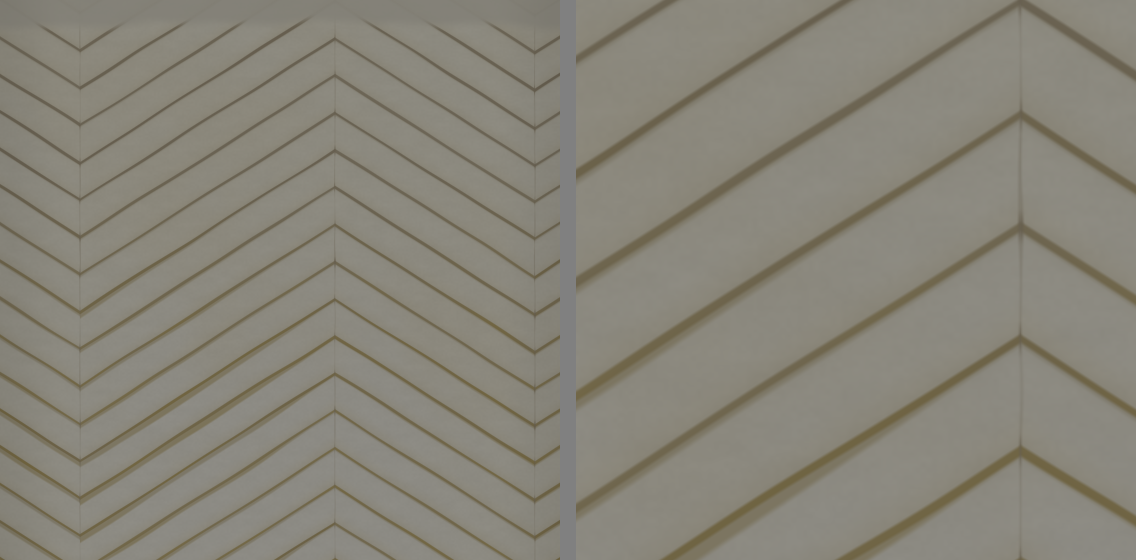
Left: the whole. Right: its middle third, enlarged.
A Shadertoy shader for this pattern:

```glsl
// Painted chevron wall: thin brown grooves folded about one ridge and two valleys.
// A folded height turns every chevron into a level row; rows vary by hash,
// gain gold smears low down and fade out under a plain strip at the top.
#define PERIOD 0.0666
#define SLOPE 0.635
#define RIDGE_X 0.598
#define RIDGE_Y 0.932
#define LEFT_SPAN 0.455
#define RIGHT_SPAN 0.357
#define LINE_HALF 0.0022
#define SMEAR_MAX 0.013
#define STRIP_Y 0.955
#define WALL vec3(0.55, 0.54, 0.50)
#define GROOVE vec3(0.40, 0.37, 0.31)
#define GOLD vec3(0.44, 0.39, 0.24)

float hash(vec2 p) {
    return fract(sin(dot(p, vec2(127.1, 311.7))) * 43758.5453);
}

float noise(vec2 p) {
    vec2 i = floor(p), f = fract(p);
    f = f * f * (3.0 - 2.0 * f);
    return mix(mix(hash(i), hash(i + vec2(1, 0)), f.x),
               mix(hash(i + vec2(0, 1)), hash(i + vec2(1, 1)), f.x), f.y);
}

float fbm(vec2 p) {
    float sum = 0.0, amp = 0.5;
    for (int i = 0; i < 4; i++) {
        sum += amp * noise(p);
        p = p * 2.03 + 7.1;
        amp *= 0.5;
    }
    return sum;
}

// Soft coverage of a band of given half width
float band(float d, float halfWidth, float soft) {
    return 1.0 - smoothstep(halfWidth - soft, halfWidth + soft, abs(d));
}

void mainImage(out vec4 fragColor, in vec2 fragCoord) {
    vec2 p = fragCoord / iResolution.xy;
    float soft = max(0.0013, 0.75 / iResolution.y);

    // Fold x into distance fallen from the ridge
    float t = p.x - RIDGE_X;
    float span = t < 0.0 ? LEFT_SPAN : RIGHT_SPAN;
    float fall = span - abs(abs(t) - span);
    float panel = sign(t) * (abs(t) > span ? 2.0 : 1.0);

    // Nearest groove and signed distance, positive above it
    float wobble = (noise(p * vec2(9.0, 14.0)) - 0.5) * 0.004;
    float row = (p.y + SLOPE * fall + wobble - RIDGE_Y) / PERIOD;
    float id = floor(row + 0.5);
    float across = PERIOD * inversesqrt(1.0 + SLOPE * SLOPE);
    float d = (row - id) * across;
    float below = fract(-row);
    float rowHash = hash(vec2(id, panel));

    // Wall tone: cooler in the lower middle, warmer above and near grooves
    float low = 1.0 - smoothstep(0.2, 0.7, p.y);
    vec3 col = WALL;
    float cool = low * (1.0 - smoothstep(0.15, 0.55, abs(p.x - 0.5)));
    col = mix(col, vec3(0.55, 0.545, 0.525), cool * 0.7);
    col = mix(col, vec3(0.54, 0.52, 0.46), 0.5 * smoothstep(0.55, 1.0, below));
    col = mix(col, vec3(0.54, 0.52, 0.46), 0.35 * smoothstep(0.55, 0.9, fbm(p * 5.0) + 0.3 * p.y));
    col += (fbm(p * vec2(40.0, 90.0)) - 0.47) * 0.018;
    col += (noise(p * 300.0) - 0.5) * 0.008;

    // Grooves fade into the plain strip along a ragged edge
    float edge = STRIP_Y + 0.03 * (fbm(vec2(p.x * 7.0, 2.0)) - 0.47);
    float strip = smoothstep(edge - 0.012, edge + 0.012, p.y);
    float ink = 1.0 - 0.85 * strip;

    // Gold smear hanging below a groove, narrowing toward the ridge
    float along = noise(vec2(fall * 9.0 + rowHash * 20.0, id));
    float side = panel == -1.0 ? 1.0 : (panel == -2.0 ? 0.6 : 0.2);
    float reach = smoothstep(0.0, 0.16, fall) * (0.4 + 0.6 * along);
    float width = 0.0025 + SMEAR_MAX * low * side * reach * (0.3 + 0.7 * rowHash);
    float smear = band(d + width * 0.5, width * 0.5 + 0.0008, 0.0022);
    vec3 smearCol = mix(vec3(0.48, 0.46, 0.40), vec3(0.47, 0.43, 0.31), low * along);
    col = mix(col, smearCol, smear * ink * 0.85);

    // Faint shade hugging both sides, then the dark core
    col = mix(col, vec3(0.48, 0.46, 0.40), 0.5 * ink * exp(-abs(d) / 0.0035));
    float gilt = (1.0 - smoothstep(0.35, 0.75, p.y)) * (0.45 + 0.55 * noise(vec2(fall * 14.0, id * 3.0)));
    float halfWidth = LINE_HALF * (0.75 + 0.5 * along);
    vec3 core = mix(GROOVE, GOLD, gilt);
    col = mix(col, core, band(d, halfWidth, soft) * ink * (0.75 + 0.25 * rowHash));

    // Hairline seams at each fold, with short ticks where grooves meet
    float seam = min(abs(t), abs(abs(t) - span));
    seam += 0.0015 * (noise(vec2(p.y * 30.0, panel)) - 0.5);
    float tick = band(d, 0.006, 0.004) * 0.45;
    float seamInk = 0.15 + 0.2 * noise(vec2(3.0, p.y * 25.0)) + tick;
    col = mix(col, GROOVE, band(seam, 0.001, soft) * seamInk * ink);

    // Plain top strip and gentle dimming at the borders
    col = mix(col, vec3(0.505, 0.495, 0.46), strip * 0.75);
    col *= 1.0 - 0.05 * smoothstep(0.38, 0.5, abs(p.x - 0.5));
    fragColor = vec4(col, 1.0);
}
```
